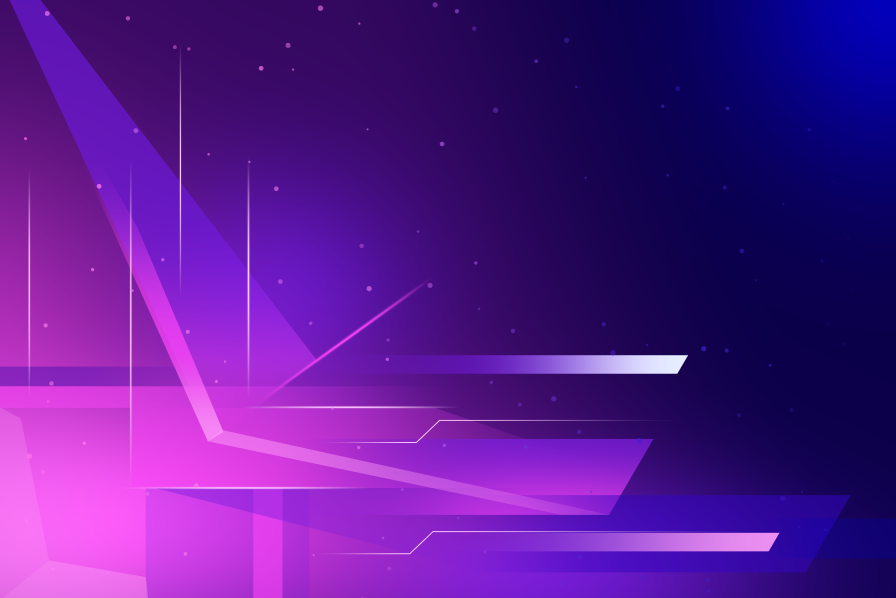
Write a WebGL 1 fragment shader that draws this background.

```glsl
precision highp float;
// Abstract neon backdrop: soft elliptical glows shade from pink through violet
// to navy, under translucent beams, slanted panels and bars, light streaks,
// stepped circuit lines and scattered sparks. Space is 1.5 wide by 1 high.
uniform vec2 u_resolution;

#define PLUM vec3(0.2, 0.03, 0.37)
#define NAVY vec3(0.04, 0.0, 0.28)
#define BLUE vec3(0.01, 0.0, 0.76)
#define VIOLET vec3(0.43, 0.1, 0.87)
#define ORCHID vec3(0.72, 0.18, 0.74)
#define PINK vec3(0.98, 0.27, 0.97)
#define PALE vec3(1.0, 0.62, 0.98)
#define SLANT 0.585
#define SPARK_CELL 0.1
#define SPARK_DENSITY 0.36

float hash(vec2 p) {
  return fract(sin(dot(p, vec2(127.1, 311.7))) * 43758.5);
}

// Antialiased step: one where the distance is positive
float cover(float d) {
  return clamp(d * u_resolution.y + 0.5, 0.0, 1.0);
}

// Smooth rise from a to b in either direction
float ramp(float a, float b, float x) {
  float t = clamp((x - a) / (b - a), 0.0, 1.0);
  return t * t * (3.0 - 2.0 * t);
}

float glow(vec2 p, vec2 center, vec2 radius) {
  vec2 d = (p - center) / radius;
  return exp(-dot(d, d));
}

// Left side of the directed line a to b
float side(vec2 p, vec2 a, vec2 b) {
  vec2 e = normalize(b - a);
  return cover(e.x * (p.y - a.y) - e.y * (p.x - a.x));
}

// Convex shape with counterclockwise corners
float quad(vec2 p, vec2 a, vec2 b, vec2 c, vec2 d) {
  return side(p, a, b) * side(p, b, c) * side(p, c, d) * side(p, d, a);
}

float band(float x, float low, float high) {
  return cover(x - low) * cover(high - x);
}

// Horizontal strip with a slanted right end
float slab(vec2 p, float low, float high, float right) {
  return band(p.y, low, high) * cover((right - SLANT * (high - p.y) - p.x) * 0.86);
}

// Distance to a segment and position along it
vec2 segment(vec2 p, vec2 a, vec2 b) {
  vec2 e = b - a;
  float t = clamp(dot(p - a, e) / dot(e, e), 0.0, 1.0);
  return vec2(length(p - a - e * t), t);
}

// Light streak, brightest in its middle
float streak(vec2 p, vec2 a, vec2 b, float width) {
  vec2 s = segment(p, a, b);
  return exp(-s.x * s.x / (width * width)) * pow(4.0 * s.y * (1.0 - s.y), 1.3);
}

// Line that climbs one diagonal step at the given corner
float circuit(vec2 p, vec2 corner, float right) {
  vec2 top = corner + vec2(0.039, 0.037);
  float d = min(segment(p, corner - vec2(0.17, 0.0), corner).x, segment(p, corner, top).x);
  d = min(d, segment(p, top, vec2(right, top.y)).x);
  return cover(0.0008 - d) * ramp(-0.17, 0.0, p.x - corner.x) * ramp(right, corner.x, p.x);
}

vec3 backdrop(vec2 p) {
  vec3 col = mix(PLUM, NAVY, ramp(0.7, 1.3, p.x + 0.35 * (p.y - 0.5)));
  col = mix(col, BLUE, 0.95 * glow(p, vec2(1.5, 1.02), vec2(0.28, 0.3)));
  col = mix(col, VIOLET, 0.8 * glow(p, vec2(0.46, 0.5), vec2(0.24, 0.22)));
  col = mix(col, ORCHID, 0.9 * glow(p, vec2(-0.05, 0.4), vec2(0.34, 0.4)));
  col = mix(col, VIOLET, 0.9 * glow(p, vec2(0.9, 0.04), vec2(0.4, 0.16)));
  col = mix(col, PINK, glow(p, vec2(0.18, 0.13), vec2(0.52, 0.23)));
  return mix(col, PALE, 0.4 * glow(p, vec2(0.0, 0.1), vec2(0.28, 0.2)));
}

vec3 shapes(vec3 col, vec2 p) {
  // Left bands and lower columns
  float lower = cover(0.184 - p.y);
  col = mix(col, VIOLET * 0.8, 0.55 * band(p.y, 0.354, 0.387) * ramp(0.4, 0.1, p.x));
  col = mix(col, PINK, 0.5 * band(p.y, 0.318, 0.354) * ramp(0.8, 0.2, p.x));
  col = mix(col, VIOLET, 0.2 * lower * band(p.x, 0.244, 0.518));
  col = mix(col, PINK, 0.6 * lower * band(p.x, 0.424, 0.473));
  float wedge = side(p, vec2(0.26, 0.184), vec2(0.9, 0.02));
  col = mix(col, VIOLET, 0.4 * wedge * lower * ramp(0.9, 0.4, p.x));
  // Crystal facets in the lower left
  vec2 tip = vec2(0.082, 0.063);
  col = mix(col, PALE, 0.25 * quad(p, vec2(-0.02), tip, vec2(0.035, 0.3), vec2(-0.02, 0.33)));
  col = mix(col, PALE, 0.4 * quad(p, vec2(-0.02), vec2(0.25, -0.02), vec2(0.244, 0.035), tip));
  // Tall beam
  float beam = quad(p, vec2(0.016, 1.0), vec2(0.36, 0.262), vec2(0.53, 0.398), vec2(0.068, 1.0));
  vec3 beamColor = mix(PINK, VIOLET, ramp(0.2, 0.65, p.y));
  col = mix(col, beamColor, 0.65 * beam * ramp(0.27, 0.42, p.y));
  // Slanted panels
  float under = side(p, vec2(1.13, 0.18), vec2(0.62, 0.355));
  col = mix(col, PINK, 0.5 * under * band(p.y, 0.184, 0.318) * cover(p.x - 0.219) * ramp(1.1, 0.3, p.x));
  vec3 panel = mix(VIOLET, PINK, glow(p, vec2(0.95, 0.13), vec2(0.35, 0.09)));
  col = mix(col, panel, 0.75 * slab(p, 0.139, 0.266, 1.094) * ramp(0.45, 0.9, p.x));
  col = mix(col, vec3(0.2, 0.02, 0.75), 0.55 * slab(p, 0.043, 0.172, 1.424) * ramp(0.75, 1.1, p.x));
  col = mix(col, BLUE, 0.25 * band(p.y, 0.066, 0.133) * ramp(1.25, 1.4, p.x));
  // Folded ribbon
  vec2 bend = vec2(0.348, 0.262);
  float ribbon = quad(p, vec2(0.02, 0.99), bend, vec2(0.374, 0.278), vec2(0.23, 0.62));
  col = mix(col, mix(PALE, PINK, ramp(0.27, 0.42, p.y)), 0.75 * ribbon * ramp(0.75, 0.4, p.y));
  float fold = quad(p, bend, vec2(0.94, 0.139), vec2(1.02, 0.139), vec2(0.371, 0.281));
  col = mix(col, PALE, 0.5 * fold * ramp(1.3, 0.4, p.x));
  // Bars that brighten to the right
  vec3 bar = mix(VIOLET * 1.1, vec3(0.9, 0.93, 1.0), ramp(0.75, 1.15, p.x));
  col = mix(col, bar, slab(p, 0.375, 0.406, 1.152) * ramp(0.5, 1.1, p.x));
  return mix(col, PALE, 0.9 * slab(p, 0.078, 0.109, 1.305) * ramp(0.75, 1.3, p.x));
}

float lights(vec2 p) {
  float l = streak(p, vec2(0.049, 0.33), vec2(0.049, 0.72), 0.0014);
  l += streak(p, vec2(0.219, 0.18), vec2(0.219, 0.74), 0.0014);
  l += streak(p, vec2(0.302, 0.5), vec2(0.302, 0.93), 0.0012);
  l += streak(p, vec2(0.416, 0.33), vec2(0.416, 0.74), 0.0017);
  l += streak(p, vec2(0.4, 0.319), vec2(0.77, 0.319), 0.0016);
  l += streak(p, vec2(0.2, 0.184), vec2(0.62, 0.184), 0.0016);
  return l + circuit(p, vec2(0.697, 0.26), 1.16) + circuit(p, vec2(0.686, 0.074), 1.29);
}

float sparks(vec2 p) {
  float sum = 0.0;
  for (int i = 0; i < 2; i++) {
    vec2 q = p / SPARK_CELL + float(i) * vec2(17.4, 9.6);
    vec2 id = floor(q);
    vec2 offset = 0.1 + 0.8 * vec2(hash(id + 3.1), hash(id + 8.7));
    float radius = mix(0.0015, 0.0045, hash(id + 5.3));
    float lit = step(hash(id), SPARK_DENSITY) * mix(0.4, 0.9, hash(id + 1.9));
    sum += lit * cover(radius - length(q - id - offset) * SPARK_CELL);
  }
  return min(sum, 1.0);
}

void main() {
  vec2 p = gl_FragCoord.xy / u_resolution * vec2(1.5, 1.0);
  vec3 col = shapes(backdrop(p), p);
  col = mix(col, PINK, streak(p, vec2(0.43, 0.325), vec2(0.725, 0.537), 0.0025));
  col = mix(col, vec3(1.0, 0.8, 1.0), min(lights(p), 1.0));
  vec3 spark = mix(vec3(1.0, 0.5, 0.95), vec3(0.25, 0.12, 0.8), ramp(0.45, 1.1, p.x));
  col = mix(col, spark, 0.8 * sparks(p) * ramp(1.5, 1.2, p.x));
  gl_FragColor = vec4(col, 1.0);
}
```
